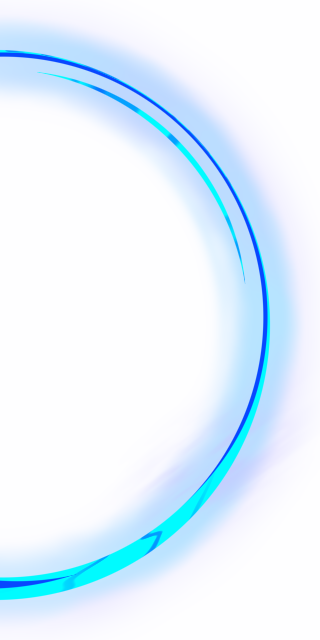
Write a WebGL 1 fragment shader that draws this background.

```glsl
precision highp float;
// Half of a luminous ring on white: a crescent between two offset circles,
// a tapered inner arc and a soft halo. Polar noise adds the tints and the
// liquid streaks. Lengths are in canvas heights.

#define OUTER vec3(-0.0078, 0.4922, 0.4297)
#define INNER vec3(0.0046, 0.5046, 0.4069)
#define ARC vec3(0.0026, 0.5078, 0.3835)
#define HALO vec3(0.0, 0.4975, 0.418)
#define WHITE vec3(0.997, 0.997, 1.0)
#define SKY vec3(0.70, 0.89, 1.0)
#define PERIWINKLE vec3(0.74, 0.82, 1.0)
#define VIOLET vec3(0.79, 0.77, 1.0)
#define CYAN vec3(0.0, 0.985, 1.0)
#define BLUE vec3(0.03, 0.28, 1.0)

uniform vec2 u_resolution;

float hash(vec2 p) {
  return fract(sin(dot(p, vec2(127.1, 311.7))) * 43758.5453);
}

float noise(vec2 p) {
  vec2 i = floor(p);
  vec2 f = fract(p);
  f = f * f * (3.0 - 2.0 * f);
  float low = mix(hash(i), hash(i + vec2(1.0, 0.0)), f.x);
  float high = mix(hash(i + vec2(0.0, 1.0)), hash(i + 1.0), f.x);
  return mix(low, high, f.y);
}

float fbm(vec2 p) {
  float sum = 0.0;
  float gain = 0.5;
  for (int i = 0; i < 3; i++) {
    sum += gain * noise(p);
    p = p * 2.03 + 7.3;
    gain *= 0.5;
  }
  return sum / 0.875;
}

// Signed distance to a circle given as (centre, radius)
float circle(vec2 p, vec3 c) {
  return length(p - c.xy) - c.z;
}

float bell(float x, float width) {
  return exp(-x * x / (width * width));
}

// Antialiased coverage of a signed distance
float cover(float d) {
  float px = 0.75 / u_resolution.y;
  return 1.0 - smoothstep(-px, px, d);
}

vec3 halo(vec2 p) {
  vec2 q = p - HALO.xy;
  float angle = atan(q.y, q.x);
  float d = circle(p, HALO);
  float cloud = fbm(vec2(angle * 4.0, d * 18.0 + 3.0));
  float edge = d + 0.018 * (cloud - 0.5);
  float strength = mix(0.55, 1.0, smoothstep(-0.2, 0.6, cos(angle - 0.2)));

  // Wide violet mist, then the dense blue band
  float mist = bell(d - 0.012, 0.06) * (0.25 + 0.2 * cloud);
  vec3 color = mix(WHITE, VIOLET, mist);
  float band = smoothstep(-0.08, -0.022, edge) * (1.0 - smoothstep(0.018, 0.062, edge));
  float warm = bell(angle - 0.9, 0.5) * 0.6 + 0.7 * (cloud - 0.4);
  vec3 tint = mix(SKY, PERIWINKLE, clamp(warm, 0.0, 1.0));
  color = mix(color, tint, band * strength * 0.92);

  // Faint cyan echo inside the ring
  float echo = bell(d + 0.069, 0.012) * bell(angle - 0.35, 0.6);
  color = mix(color, SKY, 0.28 * echo);

  // Brushed diagonal strokes at the lower right
  vec2 s = p - vec2(0.335, 0.27);
  vec2 along = vec2(0.8 * s.x + 0.6 * s.y, 0.8 * s.y - 0.6 * s.x);
  float strokes = smoothstep(0.25, 0.75, fbm(along * vec2(12.0, 60.0) + 4.0));
  float patchMask = bell(along.x, 0.11) * bell(along.y, 0.055);
  return mix(color, VIOLET, patchMask * (0.25 + 0.6 * strokes));
}

vec3 crescent(vec3 color, vec2 p) {
  float dOut = circle(p, OUTER);
  float dIn = circle(p, INNER);
  vec2 q = p - INNER.xy;
  float angle = atan(q.y, q.x);
  float thickness = max(dIn - dOut, 0.001);
  float t = dIn / thickness;

  // Flowing streaks in the thick lower part
  float flow = angle * 13.0 + 2.6 * t + 3.0 * noise(vec2(angle * 6.0, t * 2.0));
  float streak = smoothstep(0.80, 0.99, sin(flow * 1.7));
  streak *= bell(angle + 1.05, 0.28);
  float flecks = smoothstep(0.6, 0.8, noise(vec2(angle * 22.0, t * 2.0)));
  flecks *= smoothstep(0.2, 0.7, angle);
  vec3 ink = mix(CYAN, BLUE, max(0.6 * streak, 0.55 * flecks));

  // Blue inner rim, fading out below, and the bottom sliver
  float rim = min(0.0065, 0.75 * thickness) * smoothstep(-0.85, -0.3, angle);
  float rimMask = cover(dIn - rim) * smoothstep(-0.85, -0.7, angle);
  float taper = 0.006 * (1.0 - p.x / 0.112);
  float sliver = cover(abs(dIn - 0.011) - taper) * step(angle, 0.0);
  ink = mix(ink, BLUE, max(rimMask, sliver));
  return mix(color, ink, cover(max(dOut, -dIn)));
}

vec3 innerArc(vec3 color, vec2 p) {
  vec2 q = p - ARC.xy;
  float angle = atan(q.y, q.x);
  float u = (angle - 0.777) / 0.65;
  float halfWidth = 0.0043 * (1.0 - u * u);
  float dark = smoothstep(0.55, 0.85, noise(vec2(angle * 15.0, 2.0)));
  dark = max(0.5 * dark, 0.75 * bell(angle - 1.16, 0.05));
  float mask = cover(abs(circle(p, ARC)) - halfWidth) * step(abs(u), 1.0);
  return mix(color, mix(CYAN, BLUE, dark), mask);
}

void main() {
  vec2 p = gl_FragCoord.xy / u_resolution.y;
  vec3 color = halo(p);
  color = innerArc(color, p);
  color = crescent(color, p);
  gl_FragColor = vec4(color, 1.0);
}
```
